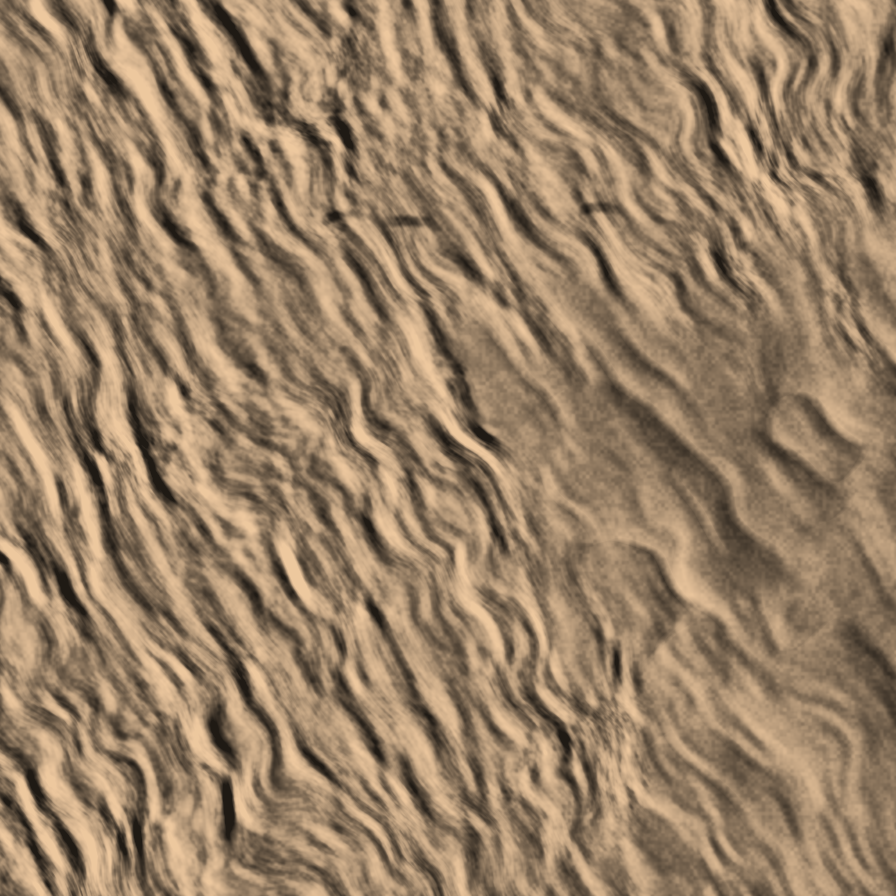
Reproduce this texture procedurally as a three.js fragment shader.

```glsl
// Wind-carved tan rock: slanted, shadowed ridges giving way to smooth scalloped slopes.
varying vec2 vUv;

float hash(vec2 p) {
  vec3 q = fract(p.xyx * vec3(0.1031, 0.1030, 0.0973));
  q += dot(q, q.yzx + 33.33);
  return fract((q.x + q.y) * q.z);
}

float noise(vec2 p) {
  vec2 cell = floor(p);
  vec2 f = fract(p);
  f = f * f * f * (f * (f * 6.0 - 15.0) + 10.0);
  float low = mix(hash(cell), hash(cell + vec2(1.0, 0.0)), f.x);
  float high = mix(hash(cell + vec2(0.0, 1.0)), hash(cell + vec2(1.0, 1.0)), f.x);
  return mix(low, high, f.y);
}

// Bends the ground so that the ridges wander.
vec2 warp(vec2 p) {
  vec2 broad = vec2(noise(p * 5.0 + 3.0), noise(p * 5.0 + 47.0)) - 0.5;
  vec2 fine = vec2(noise(p * 17.0 + 21.0), noise(p * 17.0 + 83.0)) - 0.5;
  return p + broad * 0.07 + fine * 0.022;
}

// Long ridges running steeply down to the right.
float ridgeHeight(vec2 p) {
  p = warp(p);
  vec2 grain = vec2(p.x + 0.45 * p.y, p.y - 0.45 * p.x);
  float height = 0.0;
  float weight = 1.0;
  vec2 scale = vec2(40.0, 10.5);
  for (int i = 0; i < 4; i++) {
    height += weight * noise(grain * scale + float(i) * 31.7);
    grain.x += 0.06 * grain.y;
    scale *= vec2(1.95, 2.15);
    weight *= 0.52;
  }
  return height;
}

// Soft mounds that meet in sharp creases, with fine diagonal scratches.
float slopeHeight(vec2 p) {
  p = warp(p);
  vec2 diagonal = vec2(p.x + 0.85 * p.y, p.y - 0.75 * p.x);
  float mounds = abs(noise(diagonal * vec2(9.0, 6.0) + 11.0) - 0.5);
  float ripples = abs(noise(diagonal * vec2(20.0, 9.0) + 67.0) - 0.5);
  float scratches = noise(diagonal * vec2(75.0, 21.0) + 5.0);
  float lowerRight = smoothstep(0.55, 0.1, p.y);
  return 1.5 * mounds + 0.55 * ripples + mix(0.07, 0.24, lowerRight) * scratches;
}

void main() {
  vec2 p = vUv;
  vec2 light = vec2(0.0052, 0.0022);

  // Light falls from the right, so height differences become shading.
  float ridges = ridgeHeight(p + light) - ridgeHeight(p - light);
  float slopes = slopeHeight(p + light) - slopeHeight(p - light);
  ridges *= 4.4 * mix(0.65, 1.35, noise(p * 6.0 + 90.0));
  slopes = slopes * 5.5 - 0.25 + 0.7 * (noise(p * 7.0 + 140.0) - 0.5);

  // The smooth ground lies at the right, with a streaky border.
  float inside = min(p.x - 0.74 + 0.38 * p.y, 0.61 + 0.09 * p.x - p.y);
  vec2 streak = vec2(p.x + 0.45 * p.y, p.y - 0.45 * p.x) * vec2(21.0, 6.0);
  inside += 0.16 * (noise(streak) - 0.5) + 0.08 * (noise(p * 9.0) - 0.5);
  float smoothGround = smoothstep(-0.05, 0.06, inside);
  float shade = mix(ridges, slopes, 0.92 * smoothGround);

  // A broken, nearly level crack crosses the upper ridges.
  float crackY = 0.745 + 0.025 * p.x + 0.014 * (noise(vec2(p.x * 18.0, 4.0)) - 0.5);
  float crack = smoothstep(0.009, 0.002, abs(p.y - crackY));
  crack *= smoothstep(0.24, 0.34, p.x) * smoothstep(0.72, 0.66, p.x);
  shade -= 1.7 * crack * smoothstep(0.3, 0.65, noise(vec2(p.x * 24.0, 9.0)));

  // Fine grit and faint mottling.
  shade += 0.5 * (noise(p * 250.0) - 0.5) + 0.35 * (noise(p * 110.0) - 0.5);
  shade += 0.5 * (noise(p * 28.0 + 60.0) - 0.5);

  // Highlights level off sooner than shadows.
  float rolloff = shade > 0.0 ? 0.4 : 0.13;
  float tone = 0.625 + 0.235 * shade / (1.0 + rolloff * abs(shade));
  tone = clamp(tone, 0.12, 0.93);
  gl_FragColor = vec4(tone * vec3(1.0, 0.842, 0.668), 1.0);
}
```
